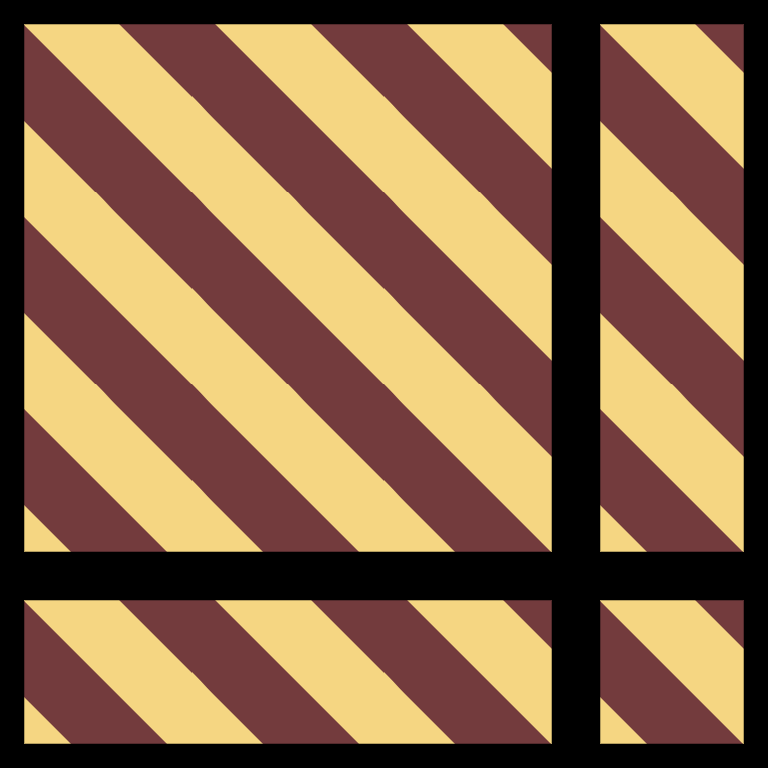
Give the GLSL for this pattern, as a WebGL 1 fragment shader.

```glsl
precision highp float;

uniform vec2 u_resolution;

const vec3 CREAM = vec3(0.96, 0.84, 0.51);
const vec3 MAROON = vec3(0.45, 0.23, 0.24);
const vec3 BLACK = vec3(0.0);

const float STRIPES = 4.0;          // stripe pairs across and down
const float BAR_HALF_WIDTH = 0.0316;
const float EDGE_DRIFT = 0.0012;

// Distance to the nearest whole number, so every shape wraps.
float wrapDistance(float x) {
  return abs(fract(x + 0.5) - 0.5);
}

// Box-filtered coverage of a signed distance, positive inside.
float coverage(float inside, float pixel) {
  return clamp(inside / pixel + 0.5, 0.0, 1.0);
}

// Slight sideways slip of the stripe edges, reset at each tile border.
float edgeDrift(vec2 uv, float tiles, float amount) {
  vec2 cell = fract(vec2(uv.x, -uv.y) * tiles);
  return amount * smoothstep(0.0, 0.12, min(cell.x, cell.y));
}

// Signed distance into the light half of the falling diagonal stripes.
float diagonalStripe(vec2 uv, float count, float drift) {
  float phase = (uv.x + uv.y + drift) * count;
  return (0.25 - wrapDistance(phase - 0.25)) / (count * sqrt(2.0));
}

// Signed distance into a bar centred on a wrapped coordinate.
float bar(float x, float centre, float halfWidth) {
  return halfWidth - wrapDistance(x - centre);
}

void main() {
  vec2 uv = gl_FragCoord.xy / u_resolution;
  vec2 pixel = 1.0 / u_resolution;

  // Striped ground
  float drift = edgeDrift(uv, STRIPES, EDGE_DRIFT);
  float stripe = diagonalStripe(uv, STRIPES, drift);
  vec3 colour = mix(MAROON, CREAM, coverage(stripe, max(pixel.x, pixel.y)));

  // Two vertical and two horizontal bars, one of each on the seam
  float vertical = max(bar(uv.x, 0.0, BAR_HALF_WIDTH),
                       bar(uv.x, 0.75, BAR_HALF_WIDTH));
  float horizontal = max(bar(uv.y, 0.0, BAR_HALF_WIDTH),
                         bar(uv.y, 0.25, BAR_HALF_WIDTH));
  float grid = max(coverage(vertical, pixel.x), coverage(horizontal, pixel.y));

  gl_FragColor = vec4(mix(colour, BLACK, grid), 1.0);
}
```
